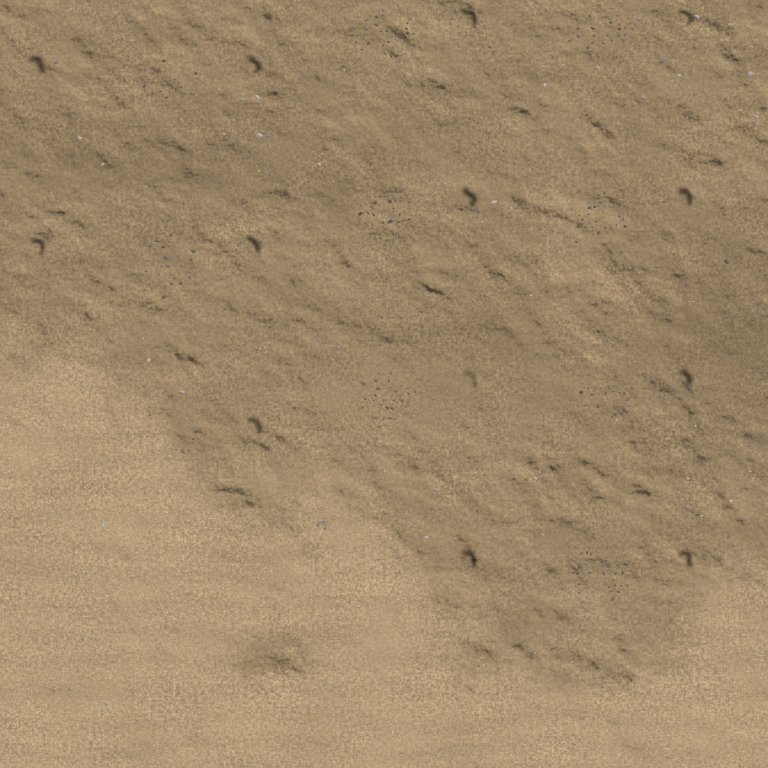
Give the GLSL for this texture, as a Shadertoy shader.

```glsl
// Dry ground seen from above: rough, pitted soil giving way to pale rippled sand.
// Gradient-noise relief is lit from the upper right, then a staggered lattice
// places pits and stone clusters; fine noise and jittered cells add the grain.

float hash(vec2 p) {
    vec3 q = fract(p.xyx * vec3(0.1031, 0.1030, 0.0973));
    q += dot(q, q.yzx + 33.33);
    return fract((q.x + q.y) * q.z);
}

float cornerSlope(vec2 cell, vec2 offset) {
    float a = 6.28319 * hash(cell);
    return dot(vec2(cos(a), sin(a)), offset);
}

float gradientNoise(vec2 p) {
    vec2 i = floor(p), f = fract(p), e = vec2(1, 0);
    vec2 u = f * f * f * (f * (f * 6.0 - 15.0) + 10.0);
    return mix(mix(cornerSlope(i, f), cornerSlope(i + e, f - e), u.x),
               mix(cornerSlope(i + e.yx, f - e.yx), cornerSlope(i + 1.0, f - 1.0), u.x), u.y);
}

float fbm(vec2 p, int octaves) {
    float sum = 0.0, amp = 1.0;
    for (int i = 0; i < octaves; i++) {
        sum += amp * gradientNoise(p);
        p = mat2(1.6, 1.2, -1.2, 1.6) * p + 7.3;
        amp *= 0.52;
    }
    return sum;
}

float blob(vec2 p, vec2 size) {
    p /= size;
    return exp(-dot(p, p));
}

// Offset from the nearest lattice point; left columns sit lower.
vec2 latticeOffset(vec2 uv) {
    float col = floor((uv.x - 0.045) / 0.281 + 0.5);
    float top = 0.975 - (col < 1.5 ? 0.062 : 0.0);
    float row = floor((top - uv.y) / 0.235 + 0.5);
    return uv - vec2(0.045 + 0.281 * col, top - 0.235 * row);
}

// Short lumps leaning down to the right, broken up by finer clods.
float groundHeight(vec2 uv) {
    vec2 p = uv + 0.012 * vec2(gradientNoise(uv * 17.0), gradientNoise(uv * 17.0 + 31.0));
    vec2 q = vec2(dot(p, vec2(0.88, -0.47)) * 17.0, dot(p, vec2(0.47, 0.88)) * 26.0);
    float lumps = 0.50 * fbm(q, 2) - 0.22 * abs(gradientNoise(q * 0.9 + 19.0));
    return lumps + 0.13 * fbm(uv * vec2(62.0, 75.0), 3);
}

// Dark crescent on the upper right wall of a pit.
float crescent(vec2 p, float radius) {
    float d = (length(p) - radius) / (0.40 * radius);
    return exp(-d * d) * smoothstep(-0.3, 0.8, dot(p, vec2(0.8, 0.6)) / radius);
}

// Coverage in x, random tone in y, lit side in z.
vec3 stones(vec2 uv, float scale, float chance, float px) {
    vec2 p = uv * scale;
    p += 0.7 * vec2(gradientNoise(p * 0.43), gradientNoise(p * 0.43 + 13.0));
    p.x += 7.0 * hash(vec2(floor(p.y), 4.6));
    vec2 id = floor(p);
    float size = hash(id + 5.1), r = mix(0.11, 0.31, size * size);
    vec2 d = fract(p) - mix(vec2(0.33), vec2(0.67), vec2(hash(id + 1.7), hash(id + 9.2)));
    d.y *= 1.2;
    float edge = px * scale;
    float cover = smoothstep(edge, -edge, length(d) - r) * step(hash(id + 3.4), chance);
    return vec3(cover, hash(id + 7.9), dot(d, vec2(0.5, 0.85)) / r);
}

vec3 addStones(vec3 base, vec3 stone, vec3 dark, vec3 pale, float amount) {
    vec3 tint = mix(dark, pale, stone.y) * (1.0 + 0.3 * stone.z);
    return mix(base, tint, stone.x * amount);
}

// Sand fills the lower left and a low strip along the bottom.
float sandCover(vec2 uv) {
    float shore = 0.57 - 0.21 * smoothstep(0.11, 0.31, uv.x)
                - 0.18 * smoothstep(0.46, 0.64, uv.x) + 0.08 * smoothstep(0.74, 0.98, uv.x);
    float d = shore - uv.y + 0.07 * fbm(uv * 11.0, 4) + 0.03 * fbm(uv * 70.0, 2);
    d -= 0.22 * blob(uv - vec2(0.36, 0.14), vec2(0.12, 0.06));
    d -= 0.18 * blob(uv - vec2(0.24, 0.02), vec2(0.16, 0.05));
    d -= 0.06 * blob(uv - vec2(0.80, 0.12), vec2(0.10, 0.05));
    return smoothstep(-0.05, 0.09, d);
}

// Broad light and dark areas of the soil.
float soilTone(vec2 uv) {
    float tone = 1.0 + 0.055 * fbm(uv * vec2(7.0, 10.0) + 3.0, 4);
    tone -= 0.08 * blob(uv - vec2(0.20, 0.79), vec2(0.25, 0.05));
    tone -= 0.09 * blob(uv - vec2(0.96, 0.56), vec2(0.12, 0.14));
    tone -= 0.06 * blob(uv - vec2(0.62, 0.56), vec2(0.14, 0.05));
    tone += 0.06 * blob(uv - vec2(0.73, 0.68), vec2(0.03, 0.10));
    return tone + 0.04 * blob(uv - vec2(0.45, 0.42), vec2(0.25, 0.15));
}

void mainImage(out vec4 fragColor, in vec2 fragCoord) {
    vec2 uv = fragCoord / iResolution.xy;
    float px = 1.0 / iResolution.y;
    float sand = sandCover(uv), soil = 1.0 - sand;

    // Base colours with faint level ripples in the sand
    vec3 soilColor = vec3(0.597, 0.513, 0.395) * soilTone(uv);
    float ripple = sin(170.0 * uv.y + 5.0 * gradientNoise(uv * vec2(5.0, 9.0)));
    vec3 sandColor = vec3(0.700, 0.603, 0.470) * (1.0 + 0.016 * ripple + 0.045 * fbm(uv * 9.0, 3));
    vec3 color = mix(soilColor, sandColor, sand);

    // Relief in uneven patches, calmer in the centre and on sand
    float slope = groundHeight(uv) - groundHeight(uv + vec2(0.0016, 0.0028));
    float calm = 0.65 * blob(uv - vec2(0.53, 0.50), vec2(0.18, 0.09));
    float patchy = clamp(0.95 + 1.1 * gradientNoise(uv * 12.0 + 5.0), 0.35, 1.5);
    float rough = mix(1.0, 0.22, sand) * (1.0 - calm) * patchy;
    float crease = smoothstep(0.06, 0.16, -slope);
    color *= 1.0 + rough * (clamp(slope, -0.16, 0.12) * 0.85 - 0.22 * crease);

    // Pits, stone clusters and pale chips share the lattice
    vec2 wobble = 0.005 * vec2(gradientNoise(uv * 55.0), gradientNoise(uv * 55.0 + 8.0));
    color *= 1.0 - 0.5 * soil * (1.0 - calm) * crescent(latticeOffset(uv) + wobble, 0.010);
    float cluster = blob(latticeOffset(uv + vec2(0.105, 0.02) + 3.0 * wobble), vec2(0.042, 0.036));
    float chips = blob(latticeOffset(uv - vec2(0.015, -0.130) + wobble), vec2(0.011, 0.009));
    float bright = blob(latticeOffset(uv - vec2(0.092, -0.125) + wobble), vec2(0.009, 0.010));
    vec3 slate = vec3(0.32, 0.30, 0.27), gray = vec3(0.50, 0.46, 0.42), pale = vec3(0.74, 0.73, 0.73);
    color = addStones(color, stones(uv, 120.0, 0.45, px), slate, gray, soil * smoothstep(0.2, 0.6, cluster));
    color = addStones(color, stones(uv + 0.37, 160.0, 0.8, px), slate, vec3(0.78, 0.70, 0.55), soil * smoothstep(0.25, 0.6, chips));
    color = addStones(color, stones(uv + 0.61, 110.0, 0.7, px), gray, pale, smoothstep(0.25, 0.6, bright));
    color = addStones(color, stones(uv + 0.19, 105.0, 0.02, px), slate, pale, 0.8 * mix(1.0, 0.3, sand));

    // Sharp grain, with ochre and cream flecks in the sand
    float grain = gradientNoise(uv * 183.0) + 1.2 * gradientNoise(uv * 337.0 + 11.0);
    float coarse = clamp(1.0 + 0.9 * gradientNoise(uv * 15.0 + 23.0), 0.5, 1.5);
    color *= 1.0 + 0.12 * coarse * grain;
    color = addStones(color, stones(uv + 0.43, 230.0, 0.3, px), vec3(0.70, 0.53, 0.31), vec3(0.86, 0.77, 0.62), 0.55 * sand);
    fragColor = vec4(color, 1.0);
}
```
